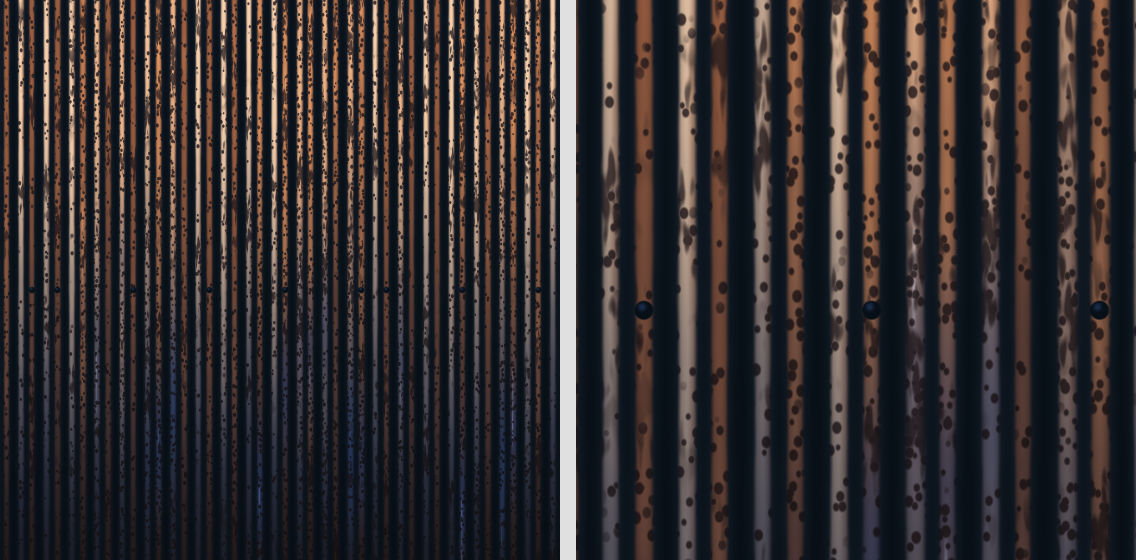
Left: the whole. Right: its middle third, enlarged.
Reproduce this texture procedurally as a Shadertoy shader.

```glsl
// Weathered corrugated metal: vertical pairs of lit ridges, one pale and one rusty,
// over dark grooves. Light fades from warm at the top to cold blue at the bottom;
// cellular noise gives pits and stains, layered sines vary the wear along each ridge.

const float REPEATS = 22.12;            // ridge pairs across the canvas
const float PHASE = 0.535;              // start of the first whole pair, in pairs
const float PALE_CENTER = 0.30;         // ridge positions inside a pair
const float RUST_CENTER = 0.732;
const float RIDGE_HALF = 0.108;         // half width of a ridge, in pairs
const float RIVET_HEIGHT = 0.482;
const float RIVET_RADIUS = 0.0056;
const float SHEET_PAIRS = 13.0;         // pairs from one sheet edge to the next
const vec2 PIT_SCALE = vec2(165.0, 125.0);
const vec2 STAIN_SCALE = vec2(75.0, 24.0);

const vec3 GROOVE = vec3(0.030, 0.062, 0.092);
const vec3 FLANK = vec3(0.105, 0.108, 0.145);
const vec3 PALE = vec3(0.90, 0.76, 0.63);
const vec3 RUST = vec3(0.56, 0.34, 0.23);
const vec3 ORANGE = vec3(0.82, 0.54, 0.35);
const vec3 STEEL_SHADE = vec3(0.17, 0.19, 0.26);
const vec3 RUST_SHADE = vec3(0.22, 0.165, 0.17);
const vec3 COLD_BLUE = vec3(0.12, 0.19, 0.34);
const vec3 PIT = vec3(0.105, 0.075, 0.085);

float hash(vec2 p) {
    vec3 q = fract(vec3(p.xyx) * 0.1031);
    q += dot(q, q.yzx + 33.33);
    return fract((q.x + q.y) * q.z);
}

// Layered sines in -1..1, different for each seed
float waver(float y, float seed) {
    float a = seed * 6.283;
    return 0.5 * sin(y * 9.0 + a * 3.0) + 0.3 * sin(y * 23.0 + a * 7.0)
         + 0.2 * sin(y * 61.0 + a * 13.0);
}

// Cellular blots: each cell holds a round blot with the given chance
float blots(vec2 p, float chance, float radius, float blur) {
    vec2 cell = floor(p);
    float cover = 0.0;
    for (int j = -1; j <= 1; j++)
    for (int i = -1; i <= 1; i++) {
        vec2 c = cell + vec2(i, j);
        vec2 spot = c + vec2(hash(c + 11.3), hash(c + 47.9));
        float r = radius * mix(0.45, 1.0, hash(c + 83.1));
        float present = smoothstep(-0.06, 0.06, chance - hash(c + 5.7));
        float d = length(p - spot);
        cover = max(cover, present * (1.0 - smoothstep(r - blur, r + blur, d)));
    }
    return cover;
}

// Colour along one ridge; side runs from -1 at its left edge to 1 at its right
vec3 ridgeColor(vec2 uv, float side, float id, bool rusty) {
    float seed = hash(vec2(id, 3.0));
    float wear = hash(vec2(id, 19.0));
    float wave = waver(uv.y, seed);

    // Metal tone, with rust creeping over the right edge
    float orange = smoothstep(0.35, 1.0, wear + 0.25 * wave);
    vec3 lit = rusty ? mix(RUST, ORANGE, orange)
                     : mix(PALE, ORANGE, 0.55 * smoothstep(0.45, 1.0, wear));
    lit = mix(lit, RUST, 0.45 * smoothstep(0.0, 1.0, side + 0.4 * wave));
    vec3 shade = rusty ? RUST_SHADE : STEEL_SHADE;

    // Light fading downward, and cold reflections in the lower half
    float light = smoothstep(0.12, 0.88, uv.y + 0.12 * (seed - 0.5) + 0.035 * wave);
    vec3 color = mix(shade, lit, light);
    color *= mix(0.55, 1.0, smoothstep(-0.05, 0.3, uv.y));
    float start = mix(0.08, 0.58, seed);
    float cold = smoothstep(0.62, 0.9, wear) * smoothstep(0.2, 0.0, abs(uv.y - start));
    color = mix(color, COLD_BLUE, 0.75 * cold * (1.0 - light));
    float glint = cold * smoothstep(0.35, 0.0, abs(side + 0.2));
    color += vec3(0.22, 0.25, 0.30) * glint * smoothstep(0.1, 0.8, wave);

    // Pits and longer stains
    float blur = 0.10 + 0.5 * PIT_SCALE.x / iResolution.y * 0.5;
    float pitChance = mix(0.12, 0.62, wear) + 0.20 * wave;
    float pits = blots(uv * PIT_SCALE, pitChance, 0.48, blur);
    vec2 warp = vec2(0.35 * sin(uv.y * 190.0 + id), 0.25 * sin(uv.x * 900.0));
    float stainChance = 0.10 + 0.22 * wear * smoothstep(0.3, 1.0, uv.y) + 0.14 * wave;
    float stains = blots(uv * STAIN_SCALE + warp, stainChance, 0.65, 0.22);
    vec3 pitColor = PIT * mix(0.7, 1.2, light);
    return mix(color, pitColor, max(0.82 * pits, 0.75 * stains));
}

void mainImage(out vec4 fragColor, in vec2 fragCoord) {
    vec2 uv = fragCoord / iResolution.xy;
    float pixel = 1.0 / iResolution.y;
    float across = uv.x * REPEATS - PHASE;
    float pair = floor(across);
    float x = across - pair;
    vec3 color = GROOVE * mix(0.85, 1.1, uv.y);

    // The two ridges of the pair, each with soft flanks
    for (int i = 0; i < 2; i++) {
        float id = 2.0 * pair + float(i) + 40.0;
        float seed = hash(vec2(id, 31.0));
        float center = (i == 0 ? PALE_CENTER : RUST_CENTER) + 0.025 * (seed - 0.5);
        float halfWidth = RIDGE_HALF * (0.92 + 0.2 * seed + 0.08 * waver(uv.y * 3.0, seed));
        float side = (x - center) / halfWidth;
        color += FLANK * 0.85 * exp(-0.55 * side * side) * mix(0.55, 1.0, uv.y);
        float soft = 0.28 + 0.5 * pixel * REPEATS / halfWidth;
        float body = 1.0 - smoothstep(1.0 - soft, 1.0 + soft, abs(side));
        vec3 metal = ridgeColor(uv, side, id, i == 1);
        color = mix(color, metal * (1.08 - 0.3 * side * side), body);
    }

    // Rivets on every third rusty ridge, counted afresh on each sheet
    float slot = mod(mod(pair - 1.0, SHEET_PAIRS), 3.0);
    vec2 rivet = vec2((x - RUST_CENTER) / REPEATS, uv.y - RIVET_HEIGHT);
    float head = 1.0 - smoothstep(-pixel, pixel, length(rivet) - RIVET_RADIUS);
    float shine = smoothstep(0.7, 0.0, length(rivet / RIVET_RADIUS - vec2(-0.2, 0.35)));
    vec3 rivetColor = GROOVE + COLD_BLUE * 0.6 * shine;
    color = mix(color, rivetColor, head * step(slot, 0.5));

    fragColor = vec4(color, 1.0);
}
```
